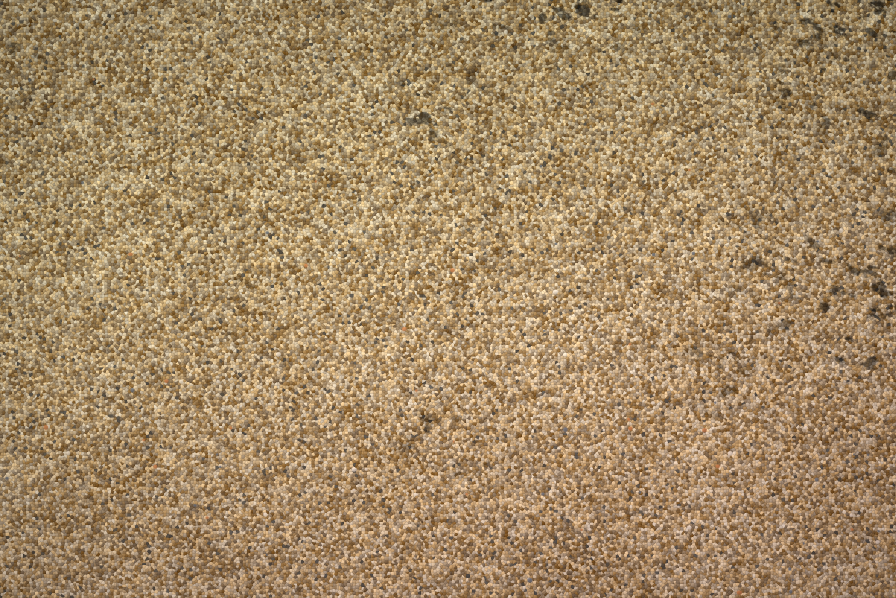
A Shadertoy shader for this texture:

```glsl
#define GRAINS 205.0        // grains per canvas height
#define GRAIN_CONTRAST 1.25
#define MEAN_TONE 0.66
#define RELIEF 0.75
#define PIT_DEPTH 0.62
#define PEBBLE_CELLS 48.0
#define PEBBLE_SHARE 0.045
#define VIGNETTE 0.32
#define LIGHT_DIR vec2(-0.5, 0.86)
#define SHADOW_SAND vec3(0.47, 0.35, 0.205)
#define SUNLIT_SAND vec3(0.83, 0.72, 0.565)

vec3 hash3(vec2 p) {
    vec3 q = fract(p.xyx * vec3(0.1031, 0.1030, 0.0973));
    q += dot(q, q.yxz + 33.33);
    return fract((q.xxy + q.yzz) * q.zyx);
}

float noise(vec2 p) {
    vec2 i = floor(p), f = fract(p);
    f = f * f * (3.0 - 2.0 * f);
    vec2 e = vec2(0.0, 1.0);
    return mix(mix(hash3(i).x, hash3(i + e.yx).x, f.x),
               mix(hash3(i + e.xy).x, hash3(i + e.yy).x, f.x), f.y);
}

float fbm(vec2 p) {
    float sum = 0.0, amp = 0.5;
    for (int i = 0; i < 4; i++) {
        sum += amp * noise(p);
        p = mat2(1.6, 1.2, -1.2, 1.6) * p + 17.3;
        amp *= 0.5;
    }
    return sum / 0.9375;
}

// Single grains: jittered cells with own tone, tint and dark gaps
vec3 grainColor(vec2 p, float relief) {
    vec2 cell = floor(p), toGrain = vec2(0.0), id = cell;
    float nearest = 9.0, second = 9.0;
    for (int y = -1; y <= 1; y++)
    for (int x = -1; x <= 1; x++) {
        vec2 c = cell + vec2(x, y);
        vec2 d = p - c - 0.1 - 0.8 * hash3(c).xy;
        float dist = length(d);
        if (dist < nearest) {
            second = nearest;
            nearest = dist;
            toGrain = d;
            id = c;
        } else second = min(second, dist);
    }
    vec3 rnd = hash3(id + 71.7);
    float tone = MEAN_TONE + GRAIN_CONTRAST * (rnd.x - 0.5);
    tone += relief + 0.3 * dot(toGrain, LIGHT_DIR);
    vec3 col = mix(SHADOW_SAND, SUNLIT_SAND, tone);
    col += (rnd.y - 0.5) * vec3(0.05, -0.03, -0.15);
    col = mix(col, vec3(0.27, 0.26, 0.25), 0.8 * step(0.982, rnd.z));
    col = mix(col, vec3(0.93, 0.87, 0.78), 0.7 * step(rnd.z, 0.018));
    return col * mix(0.8, 1.0, smoothstep(0.0, 0.28, second - nearest));
}

// Sparse larger pebbles: pale, slate or rusty, denser towards the bottom
vec3 addPebbles(vec3 col, vec2 p, float height) {
    vec2 cell = floor(p * PEBBLE_CELLS);
    vec3 rnd = hash3(cell + 311.0), kind = hash3(cell + 523.0);
    vec2 d = fract(p * PEBBLE_CELLS) - 0.3 - 0.4 * rnd.xy;
    d.x *= mix(0.75, 1.2, kind.y);
    float radius = mix(0.09, 0.19, kind.z * kind.z);
    float share = PEBBLE_SHARE * mix(1.5, 0.3, smoothstep(0.3, 0.8, height));
    vec3 stone = kind.x < 0.55 ? vec3(0.90, 0.84, 0.77)
               : kind.x < 0.8 ? vec3(0.42, 0.43, 0.46) : vec3(0.76, 0.48, 0.29);
    stone *= 1.0 + 0.9 * dot(d, LIGHT_DIR);
    float cover = smoothstep(radius + 0.04, radius - 0.04, length(d));
    return mix(col, stone, 0.85 * cover * step(rnd.z, share));
}

void mainImage(out vec4 fragColor, in vec2 fragCoord) {
    vec2 p = fragCoord / iResolution.y;
    vec2 uv = fragCoord / iResolution.xy;

    // Lumpy surface lit from the upper left, rougher at the top
    float rough = mix(0.55, 1.15, smoothstep(0.2, 0.95, uv.y));
    vec2 lump = p * 32.0;
    float relief = fbm(lump) - fbm(lump + 0.4 * LIGHT_DIR);
    relief = RELIEF * rough * relief + 0.3 * (fbm(p * 5.0 + 9.0) - 0.5);

    // Crumbled pits gathered in a few slanted patches
    vec2 slanted = mat2(0.94, 0.34, -0.34, 0.94) * p;
    float patches = noise(slanted * vec2(5.0, 8.0) + 4.0) + 0.45 * (uv.y - 0.6);
    float crumbs = fbm(slanted * vec2(38.0, 55.0) + 50.0);
    float pit = smoothstep(0.6, 0.74, crumbs) * smoothstep(0.5, 0.95, patches);

    // Four samples keep grain borders smooth
    vec3 col = vec3(0.0);
    for (int i = 0; i < 4; i++) {
        vec2 offset = (vec2(i % 2, i / 2) - 0.5) * 0.5;
        vec2 q = (fragCoord + offset) / iResolution.y;
        col += 0.25 * addPebbles(grainColor(q * GRAINS, relief), q, uv.y);
    }
    col *= 1.0 - PIT_DEPTH * pit;

    // Olive top, ruddy lower right, dim corners
    float ruddy = smoothstep(-0.5, 0.6, 0.5 * uv.x - uv.y + 0.2);
    col *= mix(vec3(0.985, 1.01, 0.97), vec3(1.015, 0.975, 1.0), ruddy);
    vec2 fromCenter = 2.0 * uv - 1.0;
    col *= 1.05 - 0.25 * VIGNETTE * dot(fromCenter, fromCenter) * 1.6;
    fragColor = vec4(clamp(col, 0.0, 1.0), 1.0);
}
```
